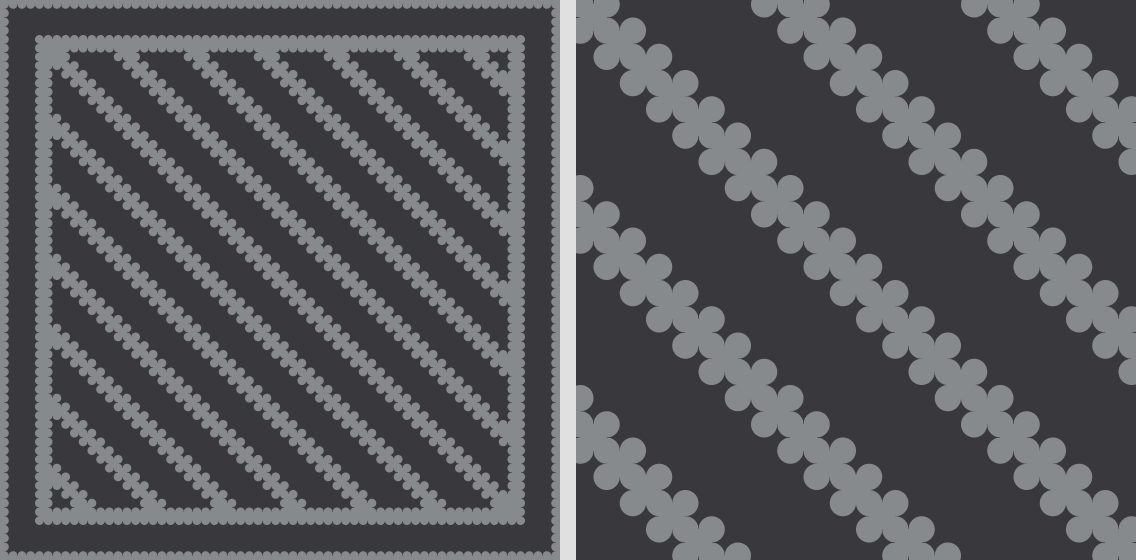
Left: the whole. Right: its middle third, enlarged.
Write a WebGL 2 fragment shader that draws this pattern.

```glsl
#version 300 es
precision highp float;
uniform vec2 u_resolution;
out vec4 fragColor;

const float CELLS = 64.0;

// 1 where a grid cell holds a dot: outer edge, inner frame, diagonal bands
bool isLit(vec2 cell) {
    vec2 toEdge = min(cell, CELLS - 1.0 - cell);
    float ring = min(toEdge.x, toEdge.y);
    if (ring < 0.5) return true;
    if (ring < 3.5) return false;
    if (ring < 5.5) return true;
    float diagonal = mod(cell.x - cell.y + 1.0, 8.0);
    return diagonal < 2.5;
}

void main() {
    vec2 grid = gl_FragCoord.xy / u_resolution * CELLS;
    grid.y = CELLS - grid.y; // rows count downwards
    float pixel = CELLS / min(u_resolution.x, u_resolution.y);

    // Union of the round dots in the surrounding cells
    vec2 home = floor(grid);
    float dist = 1.0;
    for (int y = -1; y <= 1; y++) {
        for (int x = -1; x <= 1; x++) {
            vec2 cell = home + vec2(x, y);
            if (isLit(cell)) dist = min(dist, length(grid - cell - 0.5) - 0.5);
        }
    }

    // Close the gap in the middle of four neighbouring dots
    vec2 corner = floor(grid + 0.5);
    bool enclosed = isLit(corner) && isLit(corner - 1.0)
        && isLit(corner - vec2(1.0, 0.0)) && isLit(corner - vec2(0.0, 1.0));
    if (enclosed) dist = -1.0;

    vec3 ground = vec3(0.22, 0.22, 0.24);
    vec3 thread = vec3(0.53, 0.54, 0.55);
    float coverage = clamp(0.5 - dist / pixel, 0.0, 1.0);
    fragColor = vec4(mix(ground, thread, coverage), 1.0);
}
```
